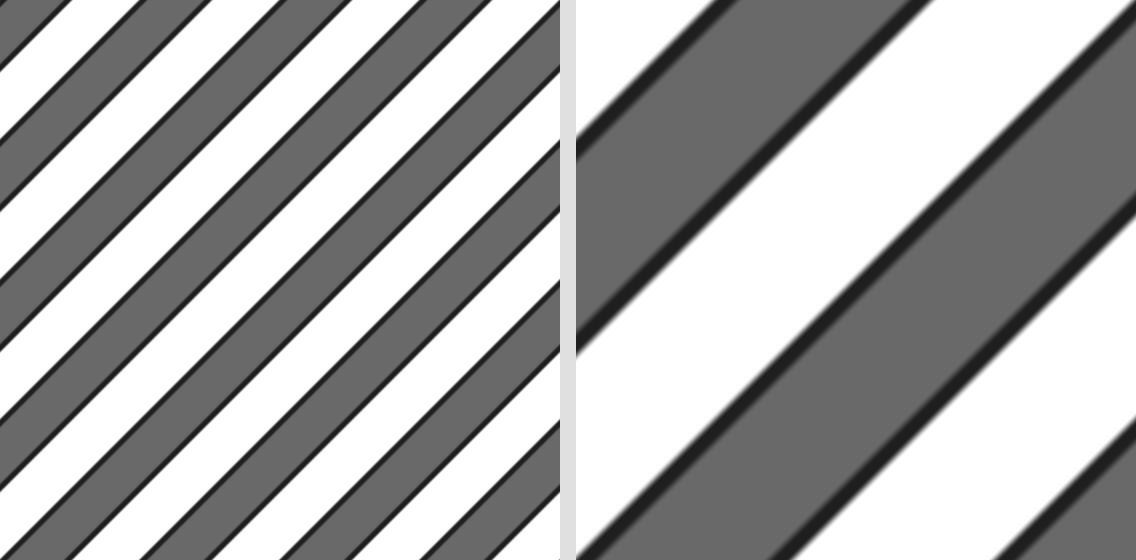
Left: the whole. Right: its middle third, enlarged.
Reproduce this pattern procedurally as a WebGL 1 fragment shader.

```glsl
precision highp float;
// Diagonal grey bands with soft dark outlines on white, rising to the right.

uniform vec2 u_resolution;

const float REPEATS = 4.0;          // whole bands across and down
const float BAND_CENTER = 0.255;    // the following are fractions of one repeat
const float BAND_HALF_WIDTH = 0.232;
const float LINE_HALF_WIDTH = 0.028;
const float EDGE_SOFTNESS = 0.016;

const vec3 PAPER_COLOR = vec3(1.0);
const vec3 BAND_COLOR = vec3(0.41);
const vec3 LINE_COLOR = vec3(0.12);

// Signed distance to a repeating band, negative inside.
float bandDistance(float phase, float center, float halfWidth) {
  return abs(fract(phase - center + 0.5) - 0.5) - halfWidth;
}

// Coverage of the region where the distance is negative.
float coverage(float dist, float softness) {
  return 1.0 - smoothstep(-softness, softness, dist);
}

void main() {
  vec2 uv = gl_FragCoord.xy / u_resolution;

  // The difference of the axes is constant along each band and wraps on both.
  float phase = REPEATS * (uv.x - uv.y);
  float pixel = REPEATS / min(u_resolution.x, u_resolution.y);
  float softness = max(EDGE_SOFTNESS, pixel);

  float dist = bandDistance(phase, BAND_CENTER, BAND_HALF_WIDTH);
  float outline = coverage(abs(dist) - LINE_HALF_WIDTH, softness);

  // Fill first, then the outline over both of its edges.
  vec3 color = mix(PAPER_COLOR, BAND_COLOR, coverage(dist, pixel));
  color = mix(color, LINE_COLOR, outline);
  gl_FragColor = vec4(color, 1.0);
}
```
